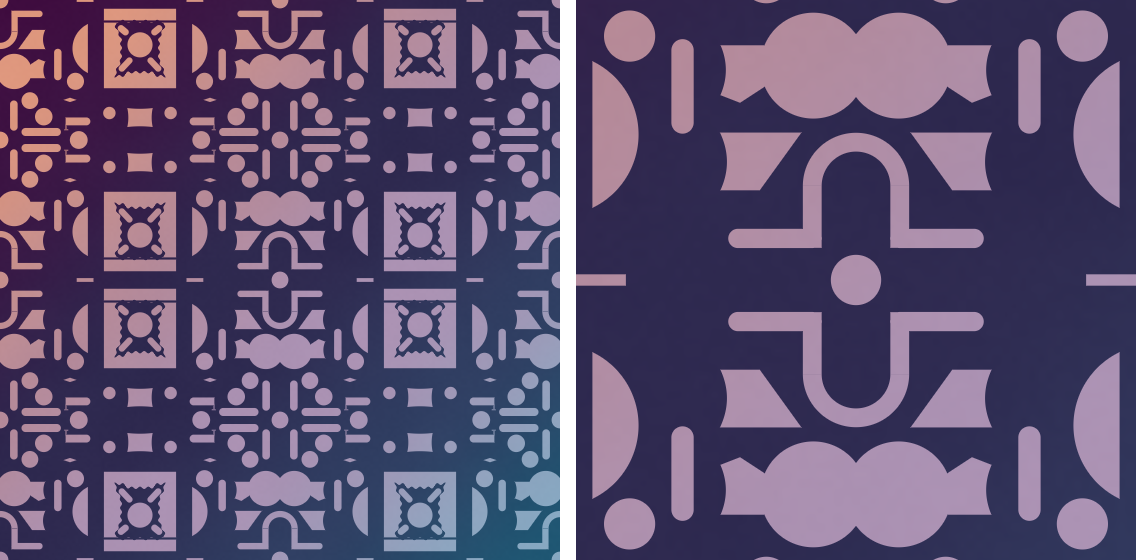
Left: the whole. Right: its middle third, enlarged.
Write a Shadertoy shader that draws this pattern.

```glsl
// Geometric folk ornament: discs, bars, wedges and framed squares, pale on dark.
// One quarter motif of 192 units is mirrored into a 2 by 2 repeat (canvas = 768 units),
// then coloured by two diagonal gradients with a faint mottled grain.

float disc(vec2 p, vec2 c, float r) { return length(p - c) - r; }

float box(vec2 p, vec2 c, vec2 halfSize) {
    vec2 d = abs(p - c) - halfSize;
    return length(max(d, 0.0)) + min(max(d.x, d.y), 0.0);
}

float capsule(vec2 p, vec2 a, vec2 b, float r) {
    vec2 ab = b - a;
    return length(p - a - ab * clamp(dot(p - a, ab) / dot(ab, ab), 0.0, 1.0)) - r;
}

// Signed distance to the line a-b, negative on its left
float edge(vec2 p, vec2 a, vec2 b) {
    return dot(p - a, normalize(vec2(b.y - a.y, a.x - b.x)));
}

float hash(vec2 p) { return fract(sin(dot(p, vec2(127.1, 311.7))) * 43758.5453); }

float noise(vec2 p) {
    vec2 i = floor(p), f = fract(p);
    f = f * f * (3.0 - 2.0 * f);
    return mix(mix(hash(i), hash(i + vec2(1, 0)), f.x),
               mix(hash(i + vec2(0, 1)), hash(i + vec2(1, 1)), f.x), f.y);
}

// Hooped line, notched wedge, paired discs with a banner tail
float hoopAndBanner(vec2 p) {
    float d = disc(p, vec2(0), 11.5);
    d = min(d, capsule(p, vec2(20, 19), vec2(54, 19), 4.4));
    d = min(d, box(p, vec2(20, 29), vec2(4.3, 14.3)));
    d = min(d, max(abs(length(p - vec2(0, 43)) - 20.0) - 4.3, 43.0 - p.y));
    float wedge = max(abs(p.y - 54.2) - 13.2, edge(p, vec2(25, 67.3), vec2(44, 41)));
    d = min(d, max(wedge, p.x - 59.0 - 3.0 * pow((p.y - 54.0) / 13.0, 2.0)));
    d = min(d, disc(p, vec2(19.5, 98), 24.2));
    float banner = max(edge(p, vec2(40, 89.5), vec2(53, 81)), edge(p, vec2(53, 81), vec2(62, 84.5)));
    banner = max(banner, max(p.y - 107.3, 30.0 - p.x));
    return min(d, max(banner, p.x - 59.5 - 2.5 * pow((p.y - 96.0) / 11.5, 2.0)));
}

// Bar, dot, half disc and dash between the main columns
float sideShapes(vec2 p) {
    float d = capsule(p, vec2(79.3, 72), vec2(79.3, 105), 5.1);
    d = min(d, disc(p, vec2(103.5, 111.5), 11.7));
    d = min(d, max(disc(p, vec2(136.6, 66.5), 37.2), p.x - 120.5));
    return min(d, box(p, vec2(116.7, 0), vec2(11.5, 2.6)));
}

// Flower of bars and dots around the lower corner of the quarter motif
float flower(vec2 p) {
    float d = disc(p, vec2(0, 192), 11.5);
    d = min(d, capsule(p, vec2(19, 143), vec2(19, 174), 5.2));
    d = min(d, capsule(p, vec2(35, 181), vec2(78, 181), 5.5));
    d = min(d, disc(p, vec2(41, 138), 11.5));
    d = min(d, disc(p, vec2(60, 160), 12.0));
    d = min(d, disc(p, vec2(108, 192), 12.2));
    d = min(d, max(capsule(p, vec2(85, 166.5), vec2(118.5, 166.5), 5.4), 90.0 - p.x));
    // Thin burr hanging from the cut end
    d = min(d, box(p, vec2(90.5, 174), vec2(0.7, 4.5)));
    d = min(d, box(p, vec2(91, 178), vec2(2.5, 0.6)));
    vec2 k = abs(p - vec2(96, 137));
    return min(d, (k.x + 3.0 * k.y - 9.0) / 3.16);
}

// Framed square with a ragged window, hub and four rays; s is measured from its axis
float framedSquare(vec2 s) {
    float side = 26.0 + 7.5 * smoothstep(12.0, 34.0, abs(s.y - 68.0)) + 1.3 * sin(s.y * 0.55);
    float top = 29.0 + 1.8 * cos(s.x * 0.4);
    float bottom = 99.0 + 5.5 * smoothstep(14.0, 26.0, s.x) + 1.6 * cos(s.x * 0.55);
    float window = max(s.x - side, max(top - s.y, s.y - bottom));
    float gap = abs(s.y - 29.5) - 1.5;
    float d = max(box(s, vec2(0, 66.5), vec2(49.5, 54.5)), -min(window, gap));
    d = min(d, disc(s, vec2(0, 61.5), 17.2));
    d = min(d, capsule(s, vec2(14.5, 83), vec2(25, 94), 4.3));
    d = min(d, capsule(s, vec2(20, 44), vec2(26, 39), 4.6));
    // Dot and pinched block below the square
    d = min(d, disc(s, vec2(42, 155), 8.5));
    vec2 b = s - vec2(0, 161.2);
    vec2 pinch = vec2(16.0, 12.0) + vec2(b.y * b.y / 120.0, b.x * b.x / 300.0);
    return min(d, max(abs(b.x) - pinch.x, abs(b.y) - pinch.y));
}

void mainImage(out vec4 fragColor, in vec2 fragCoord) {
    vec2 uv = fragCoord / iResolution.y;
    vec2 p = abs(mod(uv * 768.0 + 192.0, 384.0) - 192.0);

    float d = min(hoopAndBanner(p), sideShapes(p));
    d = min(d, min(flower(p), framedSquare(vec2(192.0 - p.x, p.y))));
    float ink = clamp(0.5 - d * iResolution.y / 768.0, 0.0, 1.0);

    // Diagonal gradients from upper left to lower right
    float t = 0.5 * (uv.x + 1.0 - uv.y);
    vec3 ground = mix(vec3(0.25, 0.05, 0.25), vec3(0.23, 0.09, 0.27), smoothstep(0.0, 0.25, t));
    ground = mix(ground, vec3(0.18, 0.16, 0.31), smoothstep(0.18, 0.45, t));
    ground = mix(ground, vec3(0.19, 0.25, 0.39), smoothstep(0.5, 0.78, t));
    ground = mix(ground, vec3(0.12, 0.34, 0.45), smoothstep(0.75, 1.0, t));
    vec3 pale = mix(vec3(0.87, 0.59, 0.49), vec3(0.71, 0.54, 0.60), smoothstep(0.08, 0.4, t));
    pale = mix(pale, vec3(0.67, 0.57, 0.70), smoothstep(0.35, 0.58, t));
    pale = mix(pale, vec3(0.53, 0.66, 0.76), smoothstep(0.62, 0.98, t));

    float grain = noise(uv * 14.0) + 0.6 * noise(uv * 190.0) - 0.8;
    fragColor = vec4(mix(ground, pale, ink) + 0.012 * grain, 1.0);
}
```
